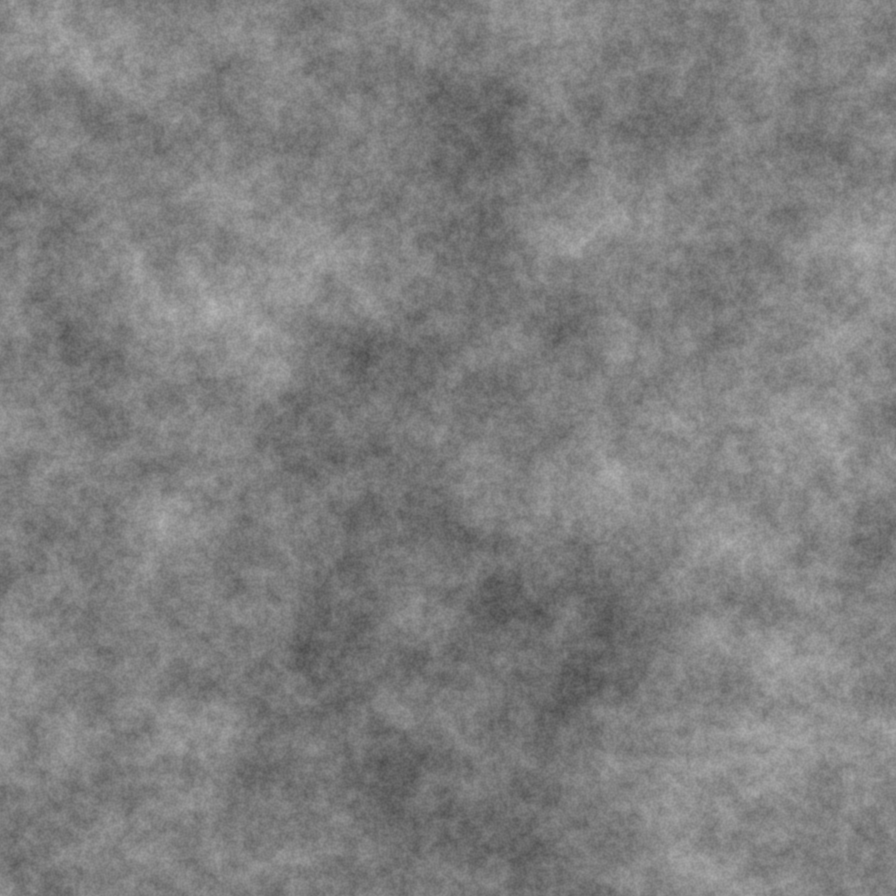
Write a three.js fragment shader that draws this texture.

```glsl
// Soft grey cloud texture: fractal gradient noise from broad blotches to fine grain.
varying vec2 vUv;

const int OCTAVES = 8;
const float BASE_FREQUENCY = 2.5;
const float GAIN = 0.9;
const float GRADIENT_NOISE_DEVIATION = 0.216;
const float MEAN_GREY = 0.503;
const float GREY_DEVIATION = 0.048;
const float TAU = 6.2831853;

float hash(vec2 cell) {
  vec3 p = fract(cell.xyx * 0.1031);
  p += dot(p, p.yzx + 33.33);
  return fract((p.x + p.y) * p.z);
}

// Dot product of a corner's random unit gradient with the offset from it.
float cornerSlope(vec2 cell, vec2 offset) {
  float angle = TAU * hash(cell);
  return dot(vec2(cos(angle), sin(angle)), offset);
}

float gradientNoise(vec2 p) {
  vec2 cell = floor(p);
  vec2 f = p - cell;
  vec2 blend = f * f * f * (f * (f * 6.0 - 15.0) + 10.0);
  vec2 right = vec2(1.0, 0.0);
  vec2 up = vec2(0.0, 1.0);
  float bottom = mix(cornerSlope(cell, f),
                     cornerSlope(cell + right, f - right), blend.x);
  float top = mix(cornerSlope(cell + up, f - up),
                  cornerSlope(cell + 1.0, f - 1.0), blend.x);
  return mix(bottom, top, blend.y);
}

// Sum of rotated octaves, scaled to unit standard deviation.
float cloudNoise(vec2 p, float gain) {
  mat2 turnAndDouble = 2.0 * mat2(0.8, 0.6, -0.6, 0.8);
  float sum = 0.0;
  float variance = 0.0;
  float amplitude = 1.0;
  for (int i = 0; i < OCTAVES; i++) {
    sum += amplitude * gradientNoise(p);
    variance += amplitude * amplitude;
    amplitude *= gain;
    p = turnAndDouble * p + vec2(37.4, 19.7);
  }
  return sum / (GRADIENT_NOISE_DEVIATION * sqrt(variance));
}

void main() {
  float clouds = cloudNoise(vUv * BASE_FREQUENCY + vec2(11.3, 5.8), GAIN);
  float grey = MEAN_GREY + GREY_DEVIATION * clouds;
  gl_FragColor = vec4(vec3(grey), 1.0);
}
```
